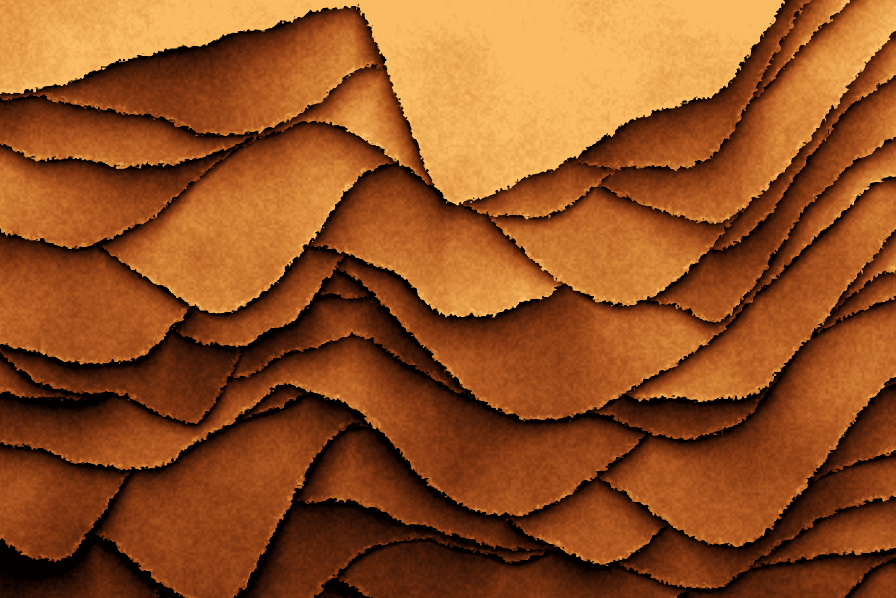
Give the GLSL for this texture, as a Shadertoy shader.

```glsl
// A pile of suede hides, seen from the side, with drooping raw edges.
// Each sheet is the area above a wavy curve with two hanging corners; sheets are
// composited front to back, each one shading those behind it.

const int   SHEETS       = 19;
const float TOP_EDGE     = 0.90;   // height of the front sheet's edge
const float SPACING      = 0.057;  // drop from one sheet to the next
const float FUZZ         = 0.007;  // raggedness of the cut edges
const float RIM_WIDTH    = 0.010;
const float RIM_LIGHT    = 0.17;
const float SHADOW       = 0.72;
const float CONTACT      = 0.36;
const float FOLD_AMOUNT  = 0.30;
const float MOTTLE       = 0.24;
const float GRAIN        = 0.17;
const float GOLDEN       = 0.618034;

// Suede tones from deep shadow to full light
const vec3 SUEDE[6] = vec3[6](
    vec3(0.17, 0.06, 0.02), vec3(0.33, 0.13, 0.04), vec3(0.52, 0.22, 0.07),
    vec3(0.70, 0.35, 0.13), vec3(0.85, 0.53, 0.22), vec3(0.95, 0.69, 0.35));

float hash(vec2 p) {
    vec3 q = fract(p.xyx * 0.1031);
    q += dot(q, q.yzx + 33.33);
    return fract((q.x + q.y) * q.z);
}

float noise(vec2 p) {
    vec2 i = floor(p), f = fract(p);
    f = f * f * (3.0 - 2.0 * f);
    return mix(mix(hash(i), hash(i + vec2(1, 0)), f.x),
               mix(hash(i + vec2(0, 1)), hash(i + vec2(1, 1)), f.x), f.y);
}

float fbm(vec2 p) {
    float sum = 0.0, amp = 0.5;
    for (int k = 0; k < 4; k++) {
        sum += amp * noise(p);
        p = mat2(1.6, 1.2, -1.2, 1.6) * p + 7.3;
        amp *= 0.5;
    }
    return sum;
}

vec3 suede(float tone) {
    float s = clamp(tone, -0.2, 1.06) * 5.0;
    int k = int(clamp(floor(s), 0.0, 4.0));
    return mix(SUEDE[k], SUEDE[k + 1], s - float(k));
}

// Random value of a sheet, between low and high
float vary(float id, float seed, float low, float high) {
    return mix(low, high, hash(vec2(id, seed)));
}

// Hanging corner: a lopsided tent, sharp or rounded at its tip
float droop(float x, float centre, float left, float right, float roundness) {
    float u = (x - centre) / (x < centre ? left : right);
    float f = clamp(1.0 + roundness - sqrt(u * u + roundness * roundness), 0.0, 1.0);
    return mix(f, f * f * (3.0 - 2.0 * f), 0.55);
}

// Height of a sheet's lower edge
float edgeHeight(float x, float id) {
    float ridge = (x - 0.58) / 0.15;
    float y = TOP_EDGE - SPACING * id + 0.07 * exp(-ridge * ridge);
    y += 0.32 * (1.0 - id / float(SHEETS)) * smoothstep(1.18, 1.52, x);
    float front = step(id, 0.5);
    // left corner: long slope down, steep return
    y -= mix(vary(id, 3.0, 0.04, 0.28), 0.03, front)
       * droop(x, 0.08 + 0.42 * fract(0.25 + id * GOLDEN),
               vary(id, 5.0, 0.35, 0.6), vary(id, 8.0, 0.13, 0.28), 0.04);
    // right corner: broader and often rounded
    y -= mix(vary(id, 13.0, 0.06, 0.27), 0.25, front)
       * droop(x, 0.75 + 0.6 * fract(id * GOLDEN),
               mix(vary(id, 17.0, 0.25, 0.55), 0.15, front),
               mix(vary(id, 19.0, 0.16, 0.35), 0.52, front),
               mix(vary(id, 23.0, 0.0, 0.35), 0.03, front));
    y += 0.075 * (noise(vec2(x * 4.0, id * 7.0)) - 0.5);
    return y + 0.018 * (noise(vec2(x * 15.0, id * 9.0 + 40.0)) - 0.5);
}

void mainImage(out vec4 fragColor, in vec2 fragCoord) {
    vec2 p = fragCoord / iResolution.y;
    float softness = max(0.8 / iResolution.y, 0.0012);
    // surface detail shared by all sheets
    float nap = noise(p * 230.0) * 0.6 + noise(p * 110.0 + 31.0) * 0.4 - 0.5;
    float ragged = FUZZ * (noise(p * 260.0 + 9.0) + noise(p * 85.0) - 1.0);
    float detail = MOTTLE * (fbm(p * 9.0) - 0.47) + GRAIN * nap;
    float light = 0.37 + 0.50 * p.y + 0.20 * smoothstep(0.15, 1.15, p.x);
    vec2 foldPos = mat2(0.8, -0.6, 0.6, 0.8) * p * 3.4;

    vec3 color = vec3(0.0);
    float uncovered = 1.0;  // share of the pixel still to fill
    float shade = 0.0;      // shadow from the sheets in front
    for (int k = 0; k < SHEETS; k++) {
        float id = float(k), y = edgeHeight(p.x, id);
        float slope = (edgeHeight(p.x + 0.004, id) - y) / 0.004;
        float d = (p.y - y) / sqrt(1.0 + slope * slope);
        float cover = smoothstep(-softness, softness, d + ragged);
        // drape folds, dye of the sheet, curl and pale fibres at the rim
        float tone = light + detail - shade + vary(id, 29.0, -0.08, 0.08);
        tone += FOLD_AMOUNT * (noise(foldPos + id * 11.3) - 0.5);
        tone += exp(-max(d, 0.0) / 0.09) * vary(id, 31.0, -0.056, 0.084);
        float rim = 1.0 - smoothstep(0.2 * RIM_WIDTH, RIM_WIDTH, d + ragged);
        tone += RIM_LIGHT * rim * (0.7 + 1.6 * nap);
        color += uncovered * cover * suede(tone);
        uncovered *= 1.0 - cover;
        if (uncovered < 0.004) break;
        // wide shadow where the sheet lifts, thin dark line where it rests
        float lift = noise(vec2(p.x * 3.0 + 5.0, id * 4.7));
        float below = max(-d, 0.0);
        shade = max(shade, SHADOW * exp(-below / mix(0.012, 0.10, lift * lift))
                         + CONTACT * exp(-below / 0.007));
    }
    fragColor = vec4(color + uncovered * SUEDE[0], 1.0);
}
```
